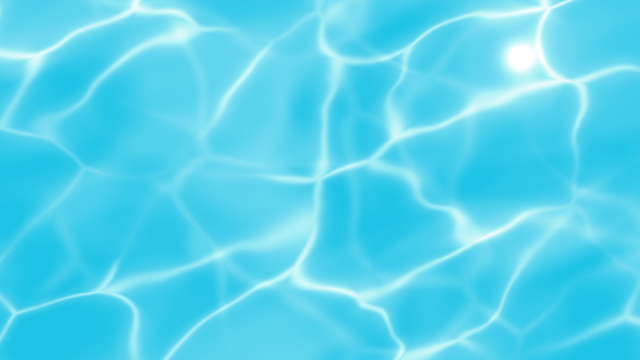
Give the GLSL for this texture, as a WebGL 1 fragment shader.

```glsl
precision highp float;

uniform vec2 u_resolution;

// Water colours, ordered by their red value
const vec3 DEEP = vec3(0.12, 0.765, 0.90);
const vec3 AQUA = vec3(0.43, 0.85, 0.94);
const vec3 PALE = vec3(0.67, 0.94, 0.96);
const vec3 WHITE = vec3(1.0);

// Caustic net: cells per canvas height, slant and bend
const vec2 NET_SCALE = vec2(2.3, 3.7);
const float NET_TILT = 0.42;
const vec2 VEIL_SCALE = vec2(3.0, 3.8);
const float VEIL_TILT = -0.5;
const float JITTER = 0.84;
const float BEND = 0.22;
const float RIPPLE = 0.055;

// Line widths in cells, and brightness of each part
const float THIN = 0.046;
const float THICK = 0.11;
const float GLOW_WIDTH = 0.19;
const float CORE_GAIN = 0.25;
const float GLOW_GAIN = 0.16;
const float VEIL_GAIN = 0.15;
const float BASE_LEVEL = 0.085;
const float HAZE_GAIN = 0.29;

// Sun reflection: place as a share of the canvas, sizes in heights
const vec2 SUN_PLACE = vec2(0.812, 0.84);
const float SUN_CORE = 0.045;
const float SUN_HALO = 0.075;
const float SUN_RING = 0.14;

float hash(vec2 p) {
    return fract(sin(dot(p, vec2(127.1, 311.7))) * 43758.5453);
}

vec2 hash2(vec2 p) {
    return vec2(hash(p), hash(p + vec2(37.3, 17.9)));
}

float noise(vec2 p) {
    vec2 i = floor(p);
    vec2 f = fract(p);
    f = f * f * f * (f * (f * 6.0 - 15.0) + 10.0);
    float low = mix(hash(i), hash(i + vec2(1.0, 0.0)), f.x);
    float high = mix(hash(i + vec2(0.0, 1.0)), hash(i + vec2(1.0)), f.x);
    return mix(low, high, f.y);
}

vec2 noise2(vec2 p) {
    return vec2(noise(p), noise(p + vec2(53.0, 91.0))) - 0.5;
}

vec2 rotate(vec2 p, float angle) {
    float c = cos(angle);
    float s = sin(angle);
    return vec2(c * p.x + s * p.y, c * p.y - s * p.x);
}

// Gaps from the nearest cell point to the second and the third
vec2 cellGaps(vec2 p) {
    vec2 home = floor(p);
    vec3 nearest = vec3(8.0);
    for (int y = -1; y <= 1; y++) {
        for (int x = -1; x <= 1; x++) {
            vec2 cell = home + vec2(float(x), float(y));
            vec2 site = cell + 0.5 + JITTER * (hash2(cell) - 0.5);
            float d = length(site - p);
            if (d < nearest.x) nearest = vec3(d, nearest.xy);
            else if (d < nearest.y) nearest = vec3(nearest.x, d, nearest.y);
            else nearest.z = min(nearest.z, d);
        }
    }
    return nearest.yz - nearest.x;
}

float bell(float x) {
    return exp(-x * x);
}

// Bent lines that fade in and out, with soft flanks and swollen junctions
float causticNet(vec2 p) {
    vec2 q = rotate(p, NET_TILT) * NET_SCALE;
    q += 2.0 * BEND * noise2(q * 1.4) + 2.0 * RIPPLE * noise2(q * 3.7);
    vec2 gap = cellGaps(q + 11.0);
    float strength = smoothstep(0.2, 0.75, noise(q * 1.3 + 7.0));
    float swell = noise(q * 1.9 + 23.0);
    float width = mix(THIN, THICK, swell * swell);
    float core = bell(gap.x / width) * (1.0 + 0.5 * bell(gap.y / 0.2));
    float glow = bell(gap.x / GLOW_WIDTH);
    return CORE_GAIN * mix(0.08, 1.0, strength) * core
         + GLOW_GAIN * mix(0.3, 1.0, strength) * glow;
}

// Faint, blurred lines lying deeper
float veil(vec2 p) {
    vec2 q = rotate(p, VEIL_TILT) * VEIL_SCALE;
    q += 0.7 * noise2(q * 1.2 + 5.0);
    float fade = smoothstep(0.35, 0.8, noise(q * 0.9 + 31.0));
    return VEIL_GAIN * fade * bell(cellGaps(q + 40.0).x / 0.14);
}

float haze(vec2 p) {
    vec2 q = rotate(p, NET_TILT) * vec2(2.2, 3.4);
    q += 0.8 * noise2(q * 1.1 + 61.0);
    float n = 0.58 * noise(q) + 0.3 * noise(q * 2.1 + 9.0) + 0.12 * noise(q * 4.3);
    return HAZE_GAIN * smoothstep(0.2, 0.82, n);
}

float sun(float r) {
    float halo = 0.7 * bell(r / SUN_CORE) + 0.34 * exp(-r / SUN_HALO);
    return halo + 0.035 * bell((r - SUN_RING) / 0.025);
}

vec3 waterColour(float level) {
    vec3 c = mix(DEEP, AQUA, clamp((level - DEEP.r) / (AQUA.r - DEEP.r), 0.0, 1.0));
    c = mix(c, PALE, clamp((level - AQUA.r) / (PALE.r - AQUA.r), 0.0, 1.0));
    return mix(c, WHITE, clamp((level - PALE.r) / (1.0 - PALE.r), 0.0, 1.0));
}

void main() {
    vec2 p = gl_FragCoord.xy / u_resolution.y;
    vec2 sunCentre = SUN_PLACE * vec2(u_resolution.x / u_resolution.y, 1.0);
    float level = BASE_LEVEL + haze(p) + veil(p) + causticNet(p);
    level += sun(length(p - sunCentre));
    gl_FragColor = vec4(waterColour(level), 1.0);
}
```
